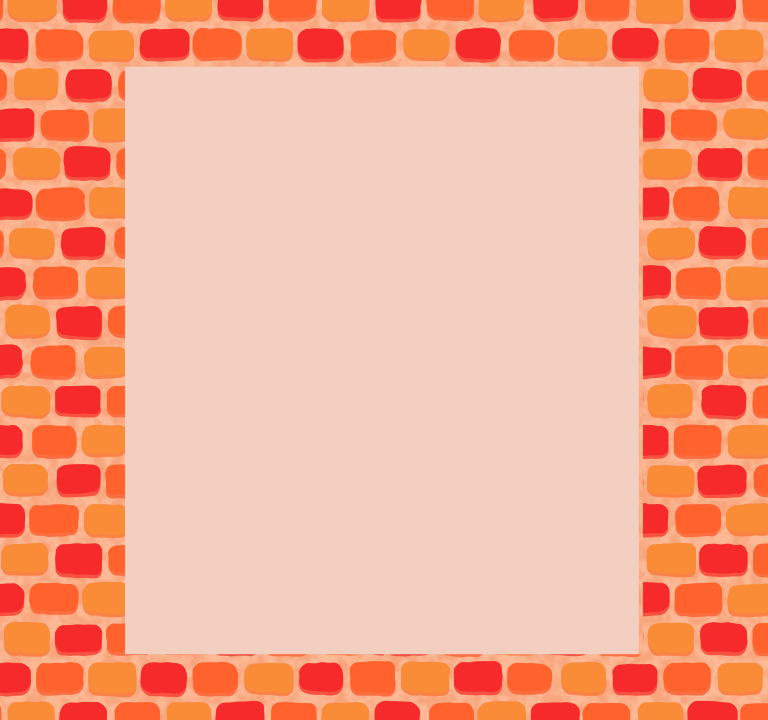
Reproduce this background procedurally as a Shadertoy shader.

```glsl
// A hand-painted brick border around a plain pale panel.
// Bricks come from a staggered grid cycling through three colours; each one is
// a hashed, rounded, skewed box with a soft lower rim, set in blotchy mortar.

#define SPAN vec2(768.0, 722.0)    // canvas size in design units
#define PITCH vec2(52.33, 39.7)    // spacing of columns and courses
#define FIRST vec2(84.0, 6.0)      // centre of the first red brick
#define STAGGER 80.0               // shift of the odd courses
#define HALF_SIZE vec2(23.3, 14.7) // half size of a brick face
#define RIM 3.5                    // depth of the lower rim
#define PANEL_MIN vec2(125.0, 67.0)
#define PANEL_MAX vec2(639.0, 656.0)
#define RIGHT_WALL 643.0           // where the right-hand bricks start

const vec3 PANEL_COLOR  = vec3(0.949, 0.810, 0.753);
const vec3 MORTAR_LIGHT = vec3(0.992, 0.725, 0.585);
const vec3 MORTAR_DARK  = vec3(0.972, 0.645, 0.485);
const vec3 RED    = vec3(0.965, 0.165, 0.170);
const vec3 ORANGE = vec3(1.000, 0.385, 0.175);
const vec3 AMBER  = vec3(0.982, 0.550, 0.215);
const vec3 RIM_TINT = vec3(0.970, 0.480, 0.340);

float hash(vec2 p) {
    vec3 q = fract(p.xyx * vec3(0.1031, 0.1030, 0.0973));
    q += dot(q, q.yzx + 33.33);
    return fract((q.x + q.y) * q.z);
}

// Signed random value in -1..1 for one property of a brick
float vary(vec2 id, float salt) {
    return 2.0 * hash(id + 17.3 * salt + 50.0) - 1.0;
}

float noise(vec2 p) {
    vec2 i = floor(p), f = fract(p);
    f = f * f * (3.0 - 2.0 * f);
    vec2 e = vec2(0.0, 1.0);
    return mix(mix(hash(i), hash(i + e.yx), f.x),
               mix(hash(i + e.xy), hash(i + e.yy), f.x), f.y);
}

float boxDistance(vec2 p, vec2 halfSize, float radius) {
    vec2 q = abs(p) - halfSize + radius;
    return length(max(q, 0.0)) + min(max(q.x, q.y), 0.0) - radius;
}

float brickDistance(vec2 p, vec2 id) {
    p.x -= 1.2 * vary(id, 1.0);
    p.y -= 0.8 * vary(id, 2.0) + 0.035 * vary(id, 3.0) * p.x;
    vec2 size = HALF_SIZE + vec2(1.4, 0.9) * vec2(vary(id, 4.0), vary(id, 5.0));
    size.y += 0.04 * vary(id, 6.0) * p.x;
    size -= vec2(0.003, 0.0015) * p.yx * p.yx;  // bulging sides
    return boxDistance(p, size, 8.5 + 2.0 * vary(id, 7.0));
}

// Sideways drift of the courses in the two side walls
float courseShift(float row, float x) {
    if (row < 1.5 || row > 16.5) return 0.0;
    return x < 0.5 * SPAN.x ? 5.0 - 11.0 * smoothstep(3.0, 9.0, row)
                            : 6.0 + 5.0 * smoothstep(2.0, 6.0, row);
}

vec3 mortar(vec2 p) {
    float blotch = 0.65 * noise(p / 9.0) + 0.35 * noise(p / 4.0 + 31.0);
    return mix(MORTAR_LIGHT, MORTAR_DARK, smoothstep(0.25, 0.8, blotch));
}

void mainImage(out vec4 fragColor, in vec2 fragCoord) {
    vec2 p = fragCoord / iResolution.xy * SPAN;
    p.y = SPAN.y - p.y;                        // courses count from the top
    float soft = max(SPAN.x / iResolution.x, 0.8) * 0.7;

    // Brick cell
    float row = floor((p.y - FIRST.y) / PITCH.y + 0.5);
    float start = FIRST.x + STAGGER * mod(row, 2.0) + courseShift(row, p.x);
    float column = floor((p.x - start) / PITCH.x + 0.5);
    vec2 id = vec2(column, row);
    vec2 local = p - vec2(start, FIRST.y) - id * PITCH;
    local.y += 0.5 * RIM;

    // Face and rim colours
    float kind = mod(column, 3.0);
    vec3 face = kind < 0.5 ? RED : kind < 1.5 ? ORANGE : AMBER;
    vec3 rim = mix(face, RIM_TINT, 0.5);

    // Face over rim over mortar
    float wobble = 1.2 * (noise(p / 7.0) - 0.5);
    float faceDist = brickDistance(local, id) + wobble;
    float rimDist = min(faceDist, brickDistance(local - vec2(0.0, RIM), id) + wobble);
    vec3 ground = mortar(p);
    vec3 color = mix(ground, rim, smoothstep(soft, -soft, rimDist));
    color = mix(color, face, smoothstep(soft, -soft, faceDist));

    // Mortar seam between the panel and the right wall
    vec2 seamCenter = 0.5 * vec2(PANEL_MAX.x + RIGHT_WALL, PANEL_MIN.y + PANEL_MAX.y);
    vec2 seamHalf = 0.5 * vec2(RIGHT_WALL - PANEL_MAX.x, PANEL_MAX.y - PANEL_MIN.y);
    float seam = boxDistance(p - seamCenter, seamHalf, 0.0);
    color = mix(color, ground, smoothstep(soft, -soft, seam));

    // Panel
    float panel = boxDistance(p - 0.5 * (PANEL_MIN + PANEL_MAX),
                              0.5 * (PANEL_MAX - PANEL_MIN), 0.0);
    color = mix(color, PANEL_COLOR, smoothstep(soft, -soft, panel));

    fragColor = vec4(color, 1.0);
}
```
